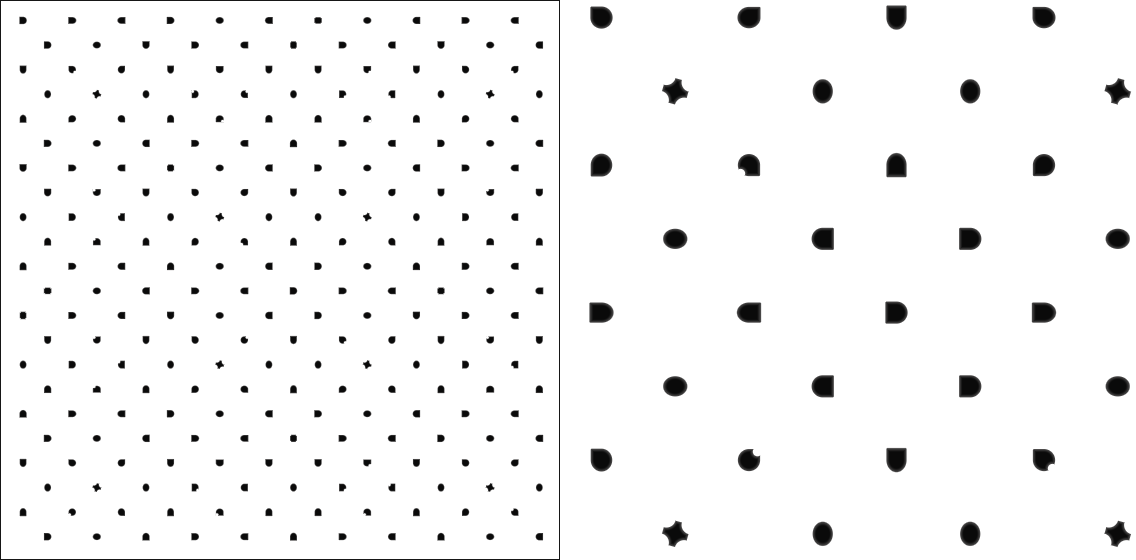
Left: the whole. Right: its middle third, enlarged.
Write a WebGL 2 fragment shader that draws this pattern.

```glsl
#version 300 es
precision highp float;
// A thin frame around a staggered lattice of small black dots, 22 rows of 11.
// Each dot is a box with four separate corner radii; two slow phases along
// the columns and rows turn it into a D, leaf, oval, star or cross.
uniform vec2 u_resolution;
out vec4 fragColor;

float hash(vec2 p) {
    return fract(sin(dot(p, vec2(127.1, 311.7))) * 4375.85);
}

// Unit box whose corner in each quadrant is sharp where it faces "flatSide".
float softBox(vec2 p, vec2 flatSide) {
    vec2 corner = vec2(p.x < 0.0 ? -1.0 : 1.0, p.y < 0.0 ? -1.0 : 1.0);
    float radius = mix(1.0, 0.12, clamp(dot(corner, flatSide), 0.0, 1.0));
    vec2 q = abs(p) - 1.0 + radius;
    return min(max(q.x, q.y), 0.0) + length(max(q, 0.0)) - radius;
}

// Four-pointed star, slightly turned.
float star(vec2 p) {
    p = abs(mat2(0.96, 0.27, -0.27, 0.96) * p);
    return max(max(p.x, p.y) - 1.15, 0.85 - length(p - 1.15));
}

// Square with a bite out of each corner.
float cross4(vec2 p) {
    p = abs(p);
    return max(max(p.x, p.y) - 0.95, 0.32 - length(p - 0.95));
}

// Signed distance to the dot of one cell, in canvas units.
float dotShape(vec2 offset, vec2 cell) {
    vec2 phase = fract(cell * 2.0 / 11.0 + 0.501) - 0.501;
    vec2 a = abs(phase);
    float total = a.x + a.y;

    // Lengthen the dot along its dominant axis.
    float lean = clamp(4.0 * (a.x - a.y + 0.01), -1.0, 1.0);
    vec2 halfSize = 0.0066 * (1.0 + 0.09 * vec2(lean, -lean));
    vec2 p = offset / halfSize;

    // The flat side fades to an oval near half phase.
    vec2 flatSide = vec2(phase.x < -0.01 ? 1.0 : -1.0, phase.y < -0.01 ? -1.0 : 1.0);
    flatSide *= 1.0 - smoothstep(0.38, 0.46, a);
    if (min(a.x, a.y) < 0.2) {
        flatSide *= a.x + 0.01 > a.y ? vec2(1.0, 0.0) : vec2(0.0, 1.0);
    }

    float d = softBox(p, flatSide);
    if (total > 0.85) {
        d = star(p);
    } else if (total < 0.2 && mod(cell.x + cell.y, 16.0) == 12.0) {
        d = cross4(p);
    } else if (total > 0.7 && hash(cell) > 0.3) {
        // Small notch in the rim of the more irregular dots.
        float angle = 1.5708 * (floor(4.0 * hash(cell + 7.3)) + 0.5);
        d = max(d, 0.42 - length(p - 1.08 * vec2(cos(angle), sin(angle))));
    }
    return d * min(halfSize.x, halfSize.y);
}

void main() {
    vec2 uv = gl_FragCoord.xy / u_resolution;
    float pixel = 1.0 / min(u_resolution.x, u_resolution.y);

    // Nearest cell of the staggered lattice, rows counted from the top.
    vec2 grid = vec2(uv.x - 0.0412, 0.9635 - uv.y) / 0.0439;
    float row = clamp(floor(grid.y + 0.5), 0.0, 21.0);
    float shift = mod(row, 2.0);
    float column = 2.0 * clamp(floor((grid.x - shift) * 0.5 + 0.5), 0.0, 10.0) + shift;
    vec2 cell = vec2(column, row);
    vec2 offset = (grid - cell) * vec2(0.0439, -0.0439);

    // Black core with a dark grey rim.
    float d = dotShape(offset, cell);
    vec3 ink = mix(vec3(0.04), vec3(0.29, 0.285, 0.285), smoothstep(-0.0022, 0.0002, d));
    vec3 color = mix(vec3(1.0), ink, clamp(0.5 - d / pixel, 0.0, 1.0));

    // Thin frame along the canvas edge.
    vec2 border = min(uv, 1.0 - uv);
    float frame = clamp((0.0017 - min(border.x, border.y)) / pixel + 0.5, 0.0, 1.0);
    color = mix(color, vec3(0.04), frame);

    fragColor = vec4(color, 1.0);
}
```
